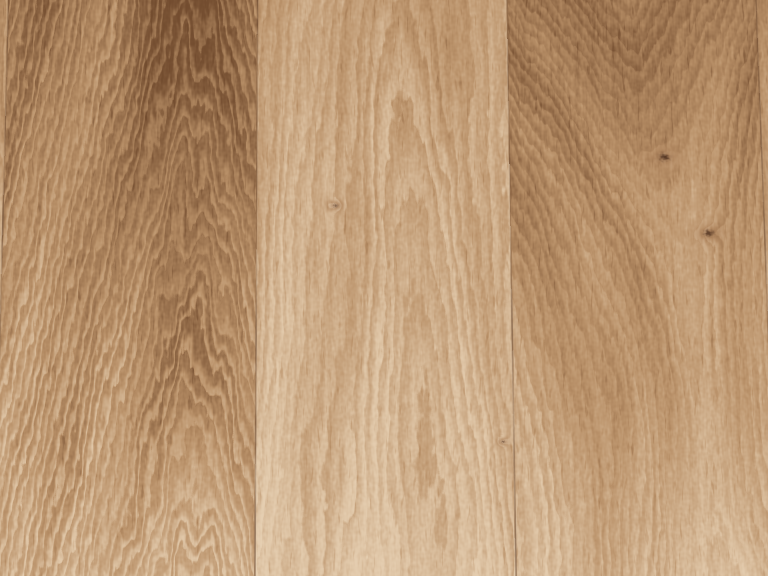
Reproduce this texture procedurally as a Shadertoy shader.

```glsl
// Three wide oak planks with cathedral grain, lit from below.
// Each plank evaluates a noise-warped ring field whose level sets are growth
// rings; fibres, pores, knots and faint seams are layered on top.

vec2 hashGradient(vec2 cell) {
    vec3 h = fract(cell.xyx * vec3(0.1031, 0.1030, 0.0973));
    h += dot(h, h.yzx + 33.33);
    return 2.0 * fract((h.xx + h.yz) * h.zy) - 1.0;
}

// Gradient noise, roughly -0.7 to 0.7
float noise(vec2 p) {
    vec2 i = floor(p), f = fract(p);
    vec2 u = f * f * f * (f * (f * 6.0 - 15.0) + 10.0);
    vec2 e = vec2(0.0, 1.0);
    float low = mix(dot(hashGradient(i), f),
                    dot(hashGradient(i + e.yx), f - e.yx), u.x);
    float high = mix(dot(hashGradient(i + e.xy), f - e.xy),
                     dot(hashGradient(i + e.yy), f - e.yy), u.x);
    return mix(low, high, u.y);
}

// Distance from the heart line, rounded near the middle
float heart(float x, float axis, float roundness) {
    return length(vec2(x - axis, roundness));
}

vec3 woodColor(float tone) {
    vec3 c = mix(vec3(0.45, 0.30, 0.185), vec3(0.725, 0.565, 0.405), smoothstep(-0.15, 0.6, tone));
    return mix(c, vec3(0.90, 0.81, 0.695), smoothstep(0.4, 1.15, tone));
}

void mainImage(out vec4 fragColor, in vec2 fragCoord) {
    vec2 uv = fragCoord / iResolution.xy;
    float pixel = 1.0 / iResolution.y;

    // Plank columns widen slightly toward the bottom
    float column = (uv.x - mix(-0.008, 0.011, uv.y)) / mix(0.340, 0.3245, uv.y);
    float id = floor(column);
    vec2 q = vec2(fract(column) * 0.443, uv.y);
    vec2 s = q + id * vec2(7.3, 3.1);

    // Knots: position and radius
    vec3 knots[4] = vec3[4](vec3(0.865, 0.727, 0.008), vec3(0.923, 0.595, 0.007),
                            vec3(0.437, 0.643, 0.004), vec3(0.655, 0.233, 0.003));
    float knotDark = 0.0, knotHalo = 0.0;
    for (int i = 0; i < 4; i++) {
        vec2 d = (uv - knots[i].xy) * vec2(1.333, 1.5) / knots[i].z;
        float r = length(d) + 0.9 * noise(d * 1.3 + float(i) * 9.0);
        knotDark = max(knotDark, exp(-r * r) * (0.2 + 75.0 * knots[i].z));
        knotHalo += exp(-dot(d, d) / 12.0);
    }

    // Ring field, base tone and ring contrast of each plank
    float broad = noise(s * vec2(6.0, 1.7));
    float wave = noise(s * vec2(26.0, 5.0));
    float jag = noise(s * vec2(75.0, 20.0)) + 0.5 * noise(s * vec2(150.0, 55.0));
    float rings, tone, contrast, fade;
    if (id == 0.0) {            // ragged arches pointing up, straight flanks
        float d = heart(q.x, 0.335 - 0.02 * q.y, 0.045);
        float center = exp(-pow(d / 0.095, 2.0));
        rings = 74.0 * d + 16.0 * q.y + 1.5 * broad + (0.8 + 2.4 * center) * wave + 0.65 * jag;
        tone = 0.76 - 0.44 * q.y - 0.24 * center * smoothstep(0.0, 0.35, q.y);
        contrast = 0.31;
        fade = 0.75;
    } else if (id == 2.0) {     // tilted loops pointing down, arches below
        float d = heart(q.x, 0.37 - 0.15 * q.y, 0.025);
        rings = 50.0 * d - 22.0 * pow(q.y - 0.27, 2.0) + 3.0 * broad + 0.8 * wave + 0.5 * jag;
        tone = 0.74 - 0.46 * q.y + 0.10 * smoothstep(0.15, 0.4, q.x);
        contrast = 0.17;
        fade = 0.9;
    } else {                    // pale, nearly straight grain with islands
        float d = heart(q.x, 0.28, 0.035);
        rings = 42.0 * d + 3.0 * q.y + 4.5 * broad + 0.9 * wave + 0.4 * jag;
        tone = 0.90 - 0.30 * q.y;
        contrast = 0.20;
        fade = 1.0;
    }
    rings += 1.4 * knotHalo;

    // Sharp pale edge fading into each ring, with uneven strength
    float blur = min(fwidth(rings), 1.0);
    float phase = fract(rings);
    float band = smoothstep(0.0, 0.08 + blur, phase) * (1.0 - smoothstep(0.25, fade, phase));
    float strength = 0.8 + 1.0 * noise(vec2(floor(rings) * 0.37, 2.0 * q.y + id * 5.0));
    tone += contrast * strength * (band - 0.42) * (1.0 - smoothstep(0.6, 1.0, blur));

    // Broad colour streaks, mottling and stretched fibres
    tone += 0.24 * noise(vec2(rings * 0.23, id * 4.7 + 0.4 * q.y));
    tone += 0.10 * noise(s * vec2(9.0, 3.0) + 17.0);
    tone += 0.11 * noise(s * vec2(120.0, 5.0));
    tone += 0.13 * noise(s * vec2(230.0, 60.0));
    tone += 0.10 * noise(s * vec2(170.0, 150.0) + 5.0);
    float pores = smoothstep(0.2, 0.45, noise(s * vec2(190.0, 32.0) + 31.0));
    tone -= 0.12 * pores;

    // Soft shade toward the upper corners
    tone -= 0.10 * pow(abs(uv.x * 2.0 - 1.0), 3.0) * uv.y;

    vec3 color = woodColor(tone);
    color = mix(color, vec3(0.62, 0.44, 0.30), 0.3 * min(knotHalo, 1.0));
    color = mix(color, vec3(0.27, 0.16, 0.10), min(knotDark, 1.0));

    // Faint seams, worn unevenly along their length
    float edge = min(q.x, 0.443 - q.x);
    float seam = 1.0 - smoothstep(0.0003, 0.0008 + pixel, edge);
    float wear = 0.32 + 0.5 * noise(vec2(floor(column + 0.5) * 3.7, uv.y * 9.0));
    color = mix(color, vec3(0.36, 0.24, 0.16), seam * wear);

    fragColor = vec4(color, 1.0);
}
```
